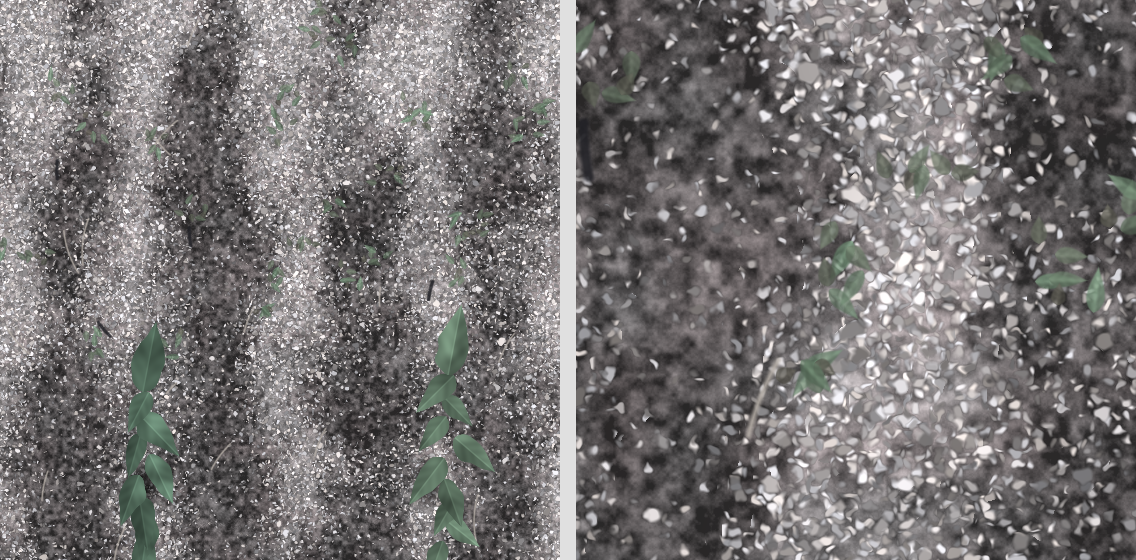
Left, the full canvas; right, a detail of the centre.
Reproduce this texture procedurally as a WebGL 2 fragment shader.

```glsl
#version 300 es
precision highp float;
// Bands of pale gravel on dark soil, with weeds, twigs and two leafy plants.
uniform vec2 u_resolution;
out vec4 fragColor;

const float PI = 3.14159;
const float SOFT = 0.0018;

float hash(vec2 p) {
  vec3 q = fract(p.xyx * vec3(0.1031, 0.1030, 0.0973));
  q += dot(q, q.yzx + 33.33);
  return fract((q.x + q.y) * q.z);
}

vec2 hash2(vec2 p) { return vec2(hash(p), hash(p + 57.3)); }

float noise(vec2 p) {
  vec2 i = floor(p), f = fract(p);
  f = f * f * (3.0 - 2.0 * f);
  return mix(mix(hash(i), hash(i + vec2(1, 0)), f.x),
             mix(hash(i + vec2(0, 1)), hash(i + vec2(1, 1)), f.x), f.y);
}

float fbm(vec2 p) {
  float sum = 0.0, gain = 0.53;
  for (int i = 0; i < 4; i++) {
    sum += gain * noise(p);
    p = p * 2.1 + 17.0;
    gain *= 0.5;
  }
  return sum;
}

// Share of ground under gravel: upright bands that spread towards the bottom.
float gravelDensity(vec2 p) {
  float x = 0.51 + (p.x - 0.51) * (0.88 + 0.14 * p.y) + 0.08 * (noise(p * 6.0) - 0.5);
  float band = cos(2.0 * PI * (x - 0.51) / 0.235);
  float patches = fbm(p * vec2(11.0, 7.0) + 4.0) - 0.5;
  float rim = smoothstep(0.8, 1.0, p.x);
  return clamp(0.48 + 0.32 * band + 1.0 * patches + 0.45 * (p.y - 0.5) * (1.0 - rim), 0.1, 0.97);
}

// One layer of jittered, turned oval grains over the ground.
vec3 paintGrains(vec3 ground, vec2 p, float cells, float density, float seed) {
  vec2 g = p * cells, home = floor(g);
  for (int k = 0; k < 9; k++) {
    vec2 id = home + vec2(k % 3 - 1, k / 3 - 1);
    vec2 key = id + seed;
    if (hash(key) > density) continue;
    vec2 q = g - id - 0.15 - 0.7 * hash2(key + 11.0);
    float turn = PI * hash(key + 23.0), tone = hash(key + 31.0);
    q = mat2(cos(turn), sin(turn), -sin(turn), cos(turn)) * q;
    q.y *= 1.1 + 0.8 * hash(key + 41.0);
    float d = (length(q) - mix(0.3, 0.58, hash(key + 47.0))) / cells;
    ground *= 1.0 - 0.13 * (1.0 - smoothstep(0.0, 0.002, d));
    vec3 tint = mix(vec3(1.0, 0.96, 0.94), vec3(0.98, 0.98, 1.01), hash(key + 53.0));
    vec3 stone = tint * mix(0.44, 1.02, tone);
    ground = mix(ground, stone, 1.0 - smoothstep(-SOFT, SOFT * 0.8, d));
  }
  return ground;
}

vec3 paintLeaf(vec3 ground, vec2 p, vec2 base, float heading, float len, float width, vec3 green) {
  vec2 dir = vec2(cos(heading), sin(heading)), q = p - base;
  float u = dot(q, dir) / len, v = dot(q, vec2(-dir.y, dir.x));
  float outline = width * sin(PI * pow(clamp(u, 0.0, 1.0), 0.62));
  outline *= 0.85 + 0.3 * noise(p * 45.0);
  float cover = 1.0 - smoothstep(-SOFT, 0.0, abs(v) - outline);
  float midrib = 1.0 - smoothstep(0.0, 0.0025, abs(v));
  float veins = sin(u * 26.0 - abs(v) / width * 7.0);
  float shade = 0.92 + 0.07 * sign(v) * (1.0 - midrib) + 0.03 * veins + 0.2 * midrib;
  shade += 0.4 * (noise(p * 40.0) - 0.5);
  return mix(ground, green * shade, cover);
}

// Leaves hang from a stem; the first one points upwards and lies on top.
vec3 paintPlant(vec3 ground, vec2 p, vec2 top, float spread, float seed, vec3 green) {
  for (int i = 9; i >= 0; i--) {
    float f = float(i), side = i % 2 == 0 ? 1.0 : -1.0;
    vec2 rnd = hash2(vec2(f, seed));
    vec2 base = top + vec2(0.012 * sin(f * 2.0), -0.037 * max(f - 1.0, 0.0));
    float fan = spread * (i < 4 ? 1.4 : 0.9);
    float heading = i == 0 ? 0.44 * PI : -0.5 * PI + side * fan * (0.3 + rnd.x);
    float len = i == 0 ? 0.13 : mix(0.075, 0.11, rnd.y);
    ground = paintLeaf(ground, p, base, heading, len, len * 0.23, green * mix(0.8, 1.1, rnd.x));
  }
  return ground;
}

vec3 paintWeeds(vec3 ground, vec2 p) {
  for (int i = 0; i < 28; i++) {
    vec2 spot = hash2(vec2(float(i) * 3.7, 8.0)) * vec2(1.0, 0.62) + vec2(0.0, 0.38);
    if (distance(p, spot) > 0.06) continue;
    for (int j = 0; j < 6; j++) {
      vec2 rnd = hash2(vec2(i, j) + 71.0);
      vec2 base = spot + (hash2(rnd * 90.0) - 0.5) * 0.045;
      vec3 green = mix(vec3(0.36, 0.34, 0.31), vec3(0.44, 0.56, 0.46), rnd.x);
      vec3 leafy = paintLeaf(ground, p, base, 2.0 * PI * rnd.y, 0.013 + 0.017 * rnd.x, 0.006, green);
      ground = mix(ground, leafy, 0.75);
    }
  }
  return ground;
}

vec3 paintTwigs(vec3 ground, vec2 p) {
  for (int i = 0; i < 20; i++) {
    vec2 key = vec2(float(i) * 5.3, 19.0), rnd = hash2(key + 7.0);
    bool charred = i % 5 == 0;
    float turn = PI * (0.2 + 0.6 * rnd.x), len = charred ? 0.016 : mix(0.012, 0.045, rnd.y);
    vec2 q = p - hash2(key), dir = vec2(cos(turn), sin(turn));
    float along = dot(q, dir), across = dot(q, vec2(-dir.y, dir.x)) + 3.0 * along * along;
    float d = length(vec2(max(abs(along) - len, 0.0), across));
    vec3 bark = charred ? vec3(0.13, 0.13, 0.15) : vec3(0.72, 0.69, 0.66);
    float thick = charred ? 0.003 : 0.0014;
    ground = mix(ground, bark, 0.85 * (1.0 - smoothstep(thick - SOFT, thick + SOFT, d)));
  }
  return ground;
}

void main() {
  vec2 p = gl_FragCoord.xy / u_resolution.y;
  float density = gravelDensity(p);
  // Rough soil, paler where fine grit is mixed in.
  float soil = mix(0.34, 0.6, smoothstep(0.25, 0.95, density));
  soil += 0.65 * (fbm(p * 130.0) - 0.5) + 0.25 * (fbm(p * 14.0) - 0.5);
  vec3 color = max(soil, 0.17) * mix(vec3(1.0, 0.98, 0.99), vec3(1.03, 0.96, 0.97), noise(p * 25.0));
  // Warped coordinates roughen the grain outlines.
  vec2 rough = p + 0.004 * (vec2(noise(p * 230.0), noise(p * 230.0 + 40.0)) - 0.5);
  color = paintGrains(color, rough, 190.0, density * 0.85, 3.0);
  color = paintGrains(color, rough, 150.0, density * 0.75, 211.0);
  color = paintGrains(color, rough, 115.0, density * density * 0.5, 417.0);
  color = paintGrains(color, rough, 75.0, 0.02, 631.0);
  color *= mix(0.9, 1.08, density);
  color = paintWeeds(paintTwigs(color, p), p);
  // Shaded hollows beside the stems.
  float hollow = min(length((p - vec2(0.255, 0.13)) * vec2(1.3, 0.8)),
                     length((p - vec2(0.765, 0.14)) * vec2(1.3, 0.8)));
  color *= mix(0.35, 1.0, smoothstep(0.01, 0.05, hollow));
  color = paintPlant(color, p, vec2(0.255, 0.3), 0.45, 5.0, vec3(0.36, 0.47, 0.40));
  color = paintPlant(color, p, vec2(0.8, 0.33), 0.95, 12.0, vec3(0.42, 0.52, 0.44));
  fragColor = vec4(clamp(color, 0.0, 1.0), 1.0);
}
```
